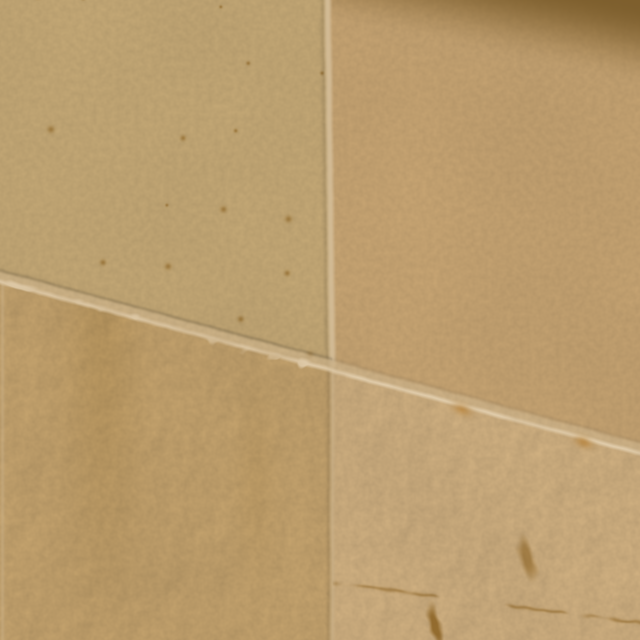
Write a Shadertoy shader that draws this texture.

```glsl
// Four worn stone tiles, two across and two down, divided by an upright joint
// and a slanting one. Joints are distances to lines; gradient noise gives the
// grain and wear, hashed cells scatter specks, and loops place the stains.

const vec3 TILE_TOP_LEFT     = vec3(0.735, 0.630, 0.440);
const vec3 TILE_TOP_RIGHT    = vec3(0.742, 0.612, 0.426);
const vec3 TILE_BOTTOM_LEFT  = vec3(0.728, 0.603, 0.405);
const vec3 TILE_BOTTOM_RIGHT = vec3(0.768, 0.650, 0.475);
const vec3 GROUT  = vec3(0.790, 0.690, 0.530);
const vec3 RIDGE  = vec3(0.880, 0.800, 0.670);
const vec3 SHADOW = vec3(0.480, 0.360, 0.165);
const vec3 STAIN  = vec3(0.540, 0.380, 0.130);
const vec3 RUST   = vec3(0.700, 0.480, 0.180);

const float SLANT_START = 0.560;   // height of the slanting joint at the left
const float SLANT_SLOPE = -0.268;
const float SLANT_WIDTH = 0.017;
const float RIDGE_HALF  = 0.0028;
const float UPRIGHT_X   = 0.519;
const float UPPER_HALF  = 0.0046;  // half widths of the upright joint
const float LOWER_HALF  = 0.0030;
const float GRAIN_SCALE = 105.0;
const float GRAIN_DEPTH = 0.040;
const float SPECK_CELL  = 0.105;
const float SPECK_SHARE = 0.45;

vec2 hash2(vec2 p) {
    vec3 q = fract(p.xyx * vec3(0.1031, 0.1030, 0.0973));
    q += dot(q, q.yzx + 33.33);
    return fract((q.xx + q.yz) * q.zy);
}

float cornerSlope(vec2 cell, vec2 offset) {
    float angle = 6.2832 * hash2(cell).x;
    return dot(vec2(cos(angle), sin(angle)), offset);
}

float gradientNoise(vec2 p) {
    vec2 i = floor(p), f = fract(p);
    vec2 u = f * f * f * (f * (f * 6.0 - 15.0) + 10.0);
    vec2 e = vec2(0.0, 1.0);
    return mix(mix(cornerSlope(i, f), cornerSlope(i + e.yx, f - e.yx), u.x),
               mix(cornerSlope(i + e, f - e), cornerSlope(i + 1.0, f - 1.0), u.x), u.y);
}

float fbm(vec2 p) {
    float sum = 0.0, gain = 0.6;
    for (int i = 0; i < 4; i++) {
        sum += gain * gradientNoise(p);
        p = mat2(1.6, 1.2, -1.2, 1.6) * p + 7.3;
        gain *= 0.5;
    }
    return sum;
}

// Soft mask that is 1 where the distance is below zero.
float fill(float d, float blur) {
    return 1.0 - smoothstep(-blur, blur, d);
}

float bell(float x, float width) {
    return exp(-x * x / (width * width));
}

float specks(vec2 p) {
    vec2 cell = floor(p / SPECK_CELL);
    vec2 pick = hash2(cell + 41.0);
    vec2 centre = (cell + 0.2 + 0.6 * hash2(cell + 9.0)) * SPECK_CELL;
    float radius = mix(0.0025, 0.0055, pick.y);
    return step(pick.x, SPECK_SHARE) * bell(length(p - centre), radius);
}

void mainImage(out vec4 fragColor, in vec2 fragCoord) {
    vec2 p = fragCoord / iResolution.xy;
    float blur = max(0.0015, 1.0 / iResolution.y);

    // Joint distances, with a slight wander
    float wander = 0.0016 * gradientNoise(p * 13.0) + 0.0008 * gradientNoise(p * 60.0);
    float slant = (p.y - SLANT_START - SLANT_SLOPE * p.x) / length(vec2(1.0, SLANT_SLOPE));
    slant += wander;
    float upper = smoothstep(-0.004, 0.012, slant);
    float lower = 1.0 - upper;
    float lean = -0.012 * max(p.y - 0.44, 0.0);
    float upright = p.x - UPRIGHT_X - lean + 0.6 * wander;
    float right = smoothstep(-blur, blur, upright);

    // Tile colours and broad mottling
    vec3 color = mix(mix(TILE_BOTTOM_LEFT, TILE_BOTTOM_RIGHT, right),
                     mix(TILE_TOP_LEFT, TILE_TOP_RIGHT, right), upper);
    color *= 1.0 + 0.045 * fbm(p * 4.0 + 2.0);
    float streaks = bell(p.x - 0.16, 0.055) * smoothstep(-0.1, 0.5, p.y)
                  + 0.5 * bell(p.x - 0.40, 0.03) * bell(p.y - 0.25, 0.13);
    color *= 1.0 - vec3(0.05, 0.065, 0.12) * streaks * lower * (1.0 - right);

    // Fine grain, and rougher relief lit from the upper left in the lower row
    float grain = gradientNoise(p * GRAIN_SCALE) + 0.5 * gradientNoise(p.yx * GRAIN_SCALE * 1.9);
    vec2 q = p * vec2(26.0, 20.0);
    float relief = fbm(q) - fbm(q + vec2(-0.22, 0.18));
    color *= 1.0 + GRAIN_DEPTH * grain + 0.07 * relief * lower;

    // Specks on the upper left tile
    color = mix(color, STAIN, 0.6 * specks(p) * upper * (1.0 - right));

    // Drips and a broken hairline on the lower right tile
    float ragged = 0.007 * gradientNoise(p * 45.0);
    for (int i = 0; i < 2; i++) {
        float n = float(i);
        vec2 s = p - vec2(0.680, 0.022) - n * vec2(0.144, 0.106);
        s.x += 0.25 * s.y + ragged;
        float drip = fill(length(s / vec2(0.008 + 0.003 * n, 0.028)) - 1.0, 0.55);
        color = mix(color, STAIN, (0.85 - 0.25 * n) * drip);
    }
    float hairline = bell(p.y - 0.088 + 0.13 * (p.x - 0.53) + ragged * 0.5, 0.003);
    float broken = smoothstep(-0.05, 0.3, gradientNoise(vec2(p.x * 24.0, 3.5)));
    color = mix(color, STAIN, 0.5 * hairline * broken * right * lower);

    // Soft shadow across the upper right corner
    float shade = smoothstep(-0.045, 0.085, p.y - 1.0 + 0.21 * (p.x - 0.56));
    color = mix(color, SHADOW, 0.95 * shade * right);

    // Upright joint with a dim left lip, and a faint joint at the left border
    float halfWidth = mix(LOWER_HALF, UPPER_HALF, upper);
    color *= 1.0 - 0.08 * bell(upright + 1.8 * halfWidth, 0.004);
    float joint = fill(abs(upright) - halfWidth, 0.0025 + blur);
    color = mix(color, mix(GROUT, RIDGE, 0.45 * upper), joint * mix(0.7, 0.9, upper));
    color = mix(color, GROUT, 0.45 * bell(p.x - 0.004, 0.003) * lower);

    // Slanting joint: pale bevel, dark upper lip, chipped bright lower ridge
    float bevel = fill(abs(slant - 0.4 * SLANT_WIDTH) - 0.5 * SLANT_WIDTH, 0.003 + blur);
    color = mix(color, GROUT * (1.0 + 0.03 * grain), 0.75 * bevel);
    color *= 1.0 - 0.13 * bell(slant - SLANT_WIDTH, 0.003) * (1.0 - 0.6 * right);
    float chips = 0.005 * smoothstep(0.1, 0.5, gradientNoise(p * 35.0)) * (1.0 - right);
    float ridge = fill(abs(slant + 0.5 * chips) - RIDGE_HALF - chips, 0.002 + blur);
    float worn = 0.75 + 0.5 * gradientNoise(vec2(p.x * 22.0, 1.7));
    color = mix(color, RIDGE, ridge * clamp(worn + 0.12 * right, 0.0, 1.0));

    // Rust seeping under the slanting joint
    for (int i = 0; i < 2; i++) {
        vec2 s = vec2(p.x - 0.722 - 0.19 * float(i), slant + 0.006);
        float seep = bell(length(s / vec2(0.014, 0.009)) + 20.0 * ragged, 0.9);
        color = mix(color, RUST, 0.6 * seep);
    }

    fragColor = vec4(clamp(color, 0.0, 1.0), 1.0);
}
```
